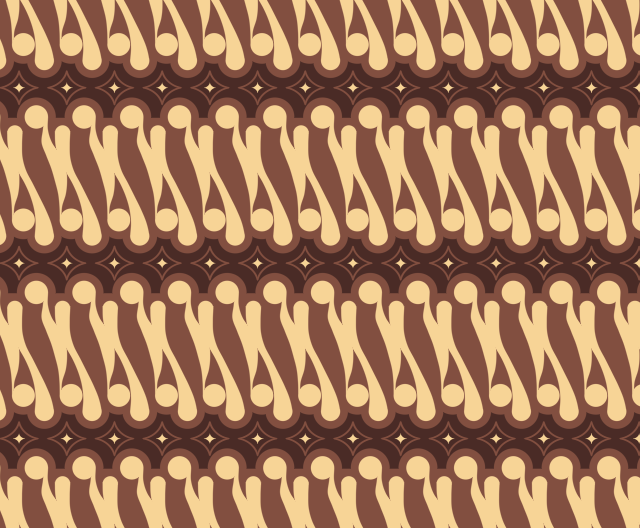
Give the GLSL for this pattern, as a Shadertoy shader.

```glsl
// Rows of slanted, knobbed ribbons and drops, parted by scalloped dark bands of four-pointed stars.

const vec3 CREAM = vec3(0.97, 0.83, 0.59);
const vec3 BROWN = vec3(0.51, 0.31, 0.25);
const vec3 DARK  = vec3(0.29, 0.17, 0.15);

// Lengths are in design units; the canvas is VIEW_HEIGHT units tall.
const float VIEW_HEIGHT = 632.0;
const vec2 PERIOD = vec2(57.1, 210.0);
const vec2 FIRST_STAR = vec2(22.8, 105.0);   // from the upper left corner

// Round parts: centre relative to the star above, then radius
const vec3 TOP_KNOB    = vec3(20.7, 35.0, 14.0);
const vec3 BOTTOM_KNOB = vec3(62.3, 158.3, 13.7);
const vec3 DROP_HEAD   = vec3(-5.0, 54.2, 9.2);
const vec3 DROP_FOOT   = vec3(30.3, 177.5, 11.5);

const float BORDER = 9.3;                    // brown rim around the cream
const vec2 BODY_SPAN = vec2(36.0, 168.0);    // solid brown between the rims
const vec2 STAR_SIZE = vec2(22.0, 19.5);
const float STAR_LINE = 1.15;                // half width of the star outline
const float SPARK_SIZE = 0.31;               // inner star relative to the outer

// Left and right edges at evenly spaced heights, top to bottom
const int KNOTS = 9;
const vec2 RIBBON_SPAN = vec2(35.0, 158.0);
const vec2 RIBBON[KNOTS] = vec2[KNOTS](
    vec2(30.0, 34.7), vec2(28.5, 34.6), vec2(27.0, 39.5),
    vec2(32.5, 50.0), vec2(38.5, 56.2), vec2(43.0, 57.5),
    vec2(46.8, 56.0), vec2(48.4, 51.5), vec2(48.7, 51.0));
const vec2 DROP_SPAN = vec2(52.0, 178.0);
const vec2 DROP[KNOTS] = vec2[KNOTS](
    vec2(-14.2, 4.2), vec2(-13.6, 3.6), vec2(-10.0, 4.2),
    vec2(-2.0, 8.5), vec2(7.0, 16.6), vec2(13.8, 24.5),
    vec2(18.2, 32.2), vec2(19.8, 38.5), vec2(18.8, 41.8));

// Signed horizontal offset to the nearest repeat
float wrapX(float x) {
    return x - PERIOD.x * round(x / PERIOD.x);
}

float disc(vec2 p, vec3 circle) {
    return length(vec2(wrapX(p.x - circle.x), p.y - circle.y)) - circle.z;
}

// Approximate distance to a band with Catmull-Rom edges
float strand(vec2 p, vec2 edges[KNOTS], vec2 span) {
    float t = clamp((p.y - span.x) / (span.y - span.x), 0.0, 1.0) * float(KNOTS - 1);
    int i = min(int(t), KNOTS - 2);
    float f = t - float(i);
    vec2 a = edges[max(i - 1, 0)];
    vec2 b = edges[i];
    vec2 c = edges[i + 1];
    vec2 d = edges[min(i + 2, KNOTS - 1)];
    vec2 e = b + 0.5 * f * (c - a + f * (2.0 * a - 5.0 * b + 4.0 * c - d
           + f * (3.0 * (b - c) + d - a)));
    float side = abs(wrapX(p.x - 0.5 * (e.x + e.y))) - 0.5 * (e.y - e.x);
    return max(side * 0.9, max(span.x - p.y, p.y - span.y));
}

// Four-pointed star bounded by inward arcs
float star(vec2 p, vec2 size) {
    vec2 q = abs(p) * vec2(1.0, size.x / size.y);
    vec2 centre = vec2(1.3 * size.x);
    float arc = length(centre - vec2(size.x, 0.0)) - length(q - centre);
    return max(arc, (q.x + q.y - size.x) * 0.7071);
}

float coverage(float d, float pixel) {
    return 1.0 - smoothstep(-0.7 * pixel, 0.7 * pixel, d);
}

void mainImage(out vec4 fragColor, in vec2 fragCoord) {
    float pixel = VIEW_HEIGHT / iResolution.y;
    vec2 p = vec2(fragCoord.x, iResolution.y - fragCoord.y) * pixel - FIRST_STAR;
    p.y = mod(p.y, PERIOD.y);

    // Cream ribbons and drops
    float topKnob = disc(p, TOP_KNOB);
    float bottomKnob = disc(p, BOTTOM_KNOB);
    float foot = disc(p, DROP_FOOT);
    float ribbon = min(min(topKnob, bottomKnob), strand(p, RIBBON, RIBBON_SPAN));
    float drop = min(min(foot, disc(p, DROP_HEAD)), strand(p, DROP, DROP_SPAN));
    float cream = min(ribbon, drop);

    // Brown body with scalloped rims
    float body = max(BODY_SPAN.x - p.y, p.y - BODY_SPAN.y);
    body = min(body, min(min(topKnob, bottomKnob), foot) - BORDER);

    // Stars along the dark band
    vec2 s = vec2(wrapX(p.x), p.y - PERIOD.y * round(p.y / PERIOD.y));
    float outline = abs(star(s, STAR_SIZE)) - STAR_LINE;
    float spark = star(s, STAR_SIZE * SPARK_SIZE);

    vec3 color = mix(DARK, BROWN, coverage(min(body, outline), pixel));
    color = mix(color, CREAM, coverage(min(cream, spark), pixel));
    fragColor = vec4(color, 1.0);
}
```
